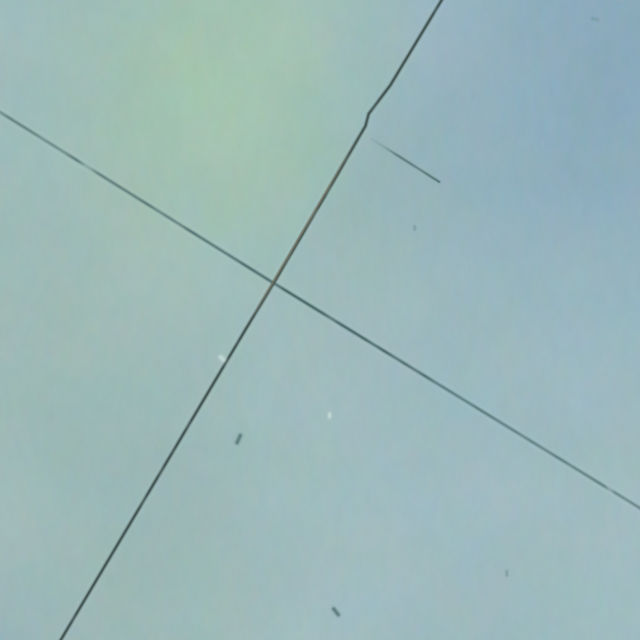
This texture is drawn by a three.js fragment shader. Its source:

```glsl
// Pale blue-green stone tiles meeting at slanted grout joints, with a scratch and a few specks.
varying vec2 vUv;

const vec3 STONE = vec3(0.622, 0.732, 0.750);
const vec3 STONE_BLUE = vec3(0.540, 0.665, 0.732);
const vec3 STONE_GREEN = vec3(0.650, 0.775, 0.692);
const vec3 STONE_TEAL = vec3(0.604, 0.716, 0.704);
const vec3 GROUT_DARK = vec3(0.25, 0.32, 0.31);
const vec3 GROUT_TEAL = vec3(0.29, 0.41, 0.41);
const vec3 GROUT_RUST = vec3(0.47, 0.45, 0.38);
const vec3 CHIP_LIGHT = vec3(0.80, 0.88, 0.86);
const vec2 CROSSING = vec2(0.427, 0.558);

float hash(vec2 p) {
  vec3 q = fract(vec3(p.xyx) * 0.1031);
  q += dot(q, q.yzx + 33.33);
  return fract((q.x + q.y) * q.z);
}

float noise(vec2 p) {
  vec2 i = floor(p), f = fract(p);
  f = f * f * (3.0 - 2.0 * f);
  return mix(mix(hash(i), hash(i + vec2(1.0, 0.0)), f.x),
             mix(hash(i + vec2(0.0, 1.0)), hash(i + vec2(1.0, 1.0)), f.x), f.y);
}

float fbm(vec2 p) {
  float sum = 0.0, amp = 0.5;
  for (int i = 0; i < 4; i++) {
    sum += amp * noise(p);
    p = p * 2.03 + 17.3;
    amp *= 0.5;
  }
  return sum;
}

// Independent noise for each colour channel, centred on zero
vec3 tintNoise(vec2 p) {
  return vec3(noise(p), noise(p + 37.7), noise(p + 71.3)) - 0.5;
}

// Signed offset from the segment a-b: positive on its right going from a to b
float segment(vec2 p, vec2 a, vec2 b) {
  vec2 d = b - a, q = p - a;
  float side = q.x * d.y - q.y * d.x;
  return (side < 0.0 ? -1.0 : 1.0) * length(q - d * clamp(dot(q, d) / dot(d, d), 0.0, 1.0));
}

float nearer(float a, float b) {
  return abs(a) < abs(b) ? a : b;
}

// Soft line profile, darkest in its middle
float stroke(float dist, float width) {
  float d = dist / width;
  return exp(-d * d);
}

// Soft round glow of the given radii
float glow(vec2 p, vec2 center, vec2 radii) {
  vec2 d = (p - center) / radii;
  return exp(-dot(d, d));
}

// Short soft mark centred on c, reaching out by half its length
float speck(vec2 p, vec2 c, vec2 reach, float width) {
  return stroke(segment(p, c - reach, c + reach), width);
}

vec3 stone(vec2 p, float rightOfJoint) {
  float teal = max(glow(p, vec2(0.08, 0.45), vec2(0.34, 0.44)), glow(p, vec2(0.24, 0.05), vec2(0.20, 0.25)));
  vec3 col = mix(STONE, STONE_TEAL, max(teal, 0.6 * glow(p, vec2(0.50, 0.66), vec2(0.20, 0.24))));
  col = mix(col, STONE_BLUE, glow(p, vec2(1.0, 0.92), vec2(0.38, 0.44)));
  float green = glow(p, vec2(0.34, 0.87), vec2(0.22, 0.27));
  col = mix(col, STONE_GREEN, green * mix(1.0, 0.4, rightOfJoint));
  col += (fbm(p * 4.0) - 0.47) * vec3(0.055, 0.045, 0.040);
  col += tintNoise(p * vec2(16.0, 13.0)) * vec3(0.016, 0.008, 0.016);
  col += tintNoise(p * vec2(80.0, 45.0)) * vec3(0.018, 0.010, 0.020);
  return col + tintNoise(p * vec2(190.0, 110.0)) * 0.010;
}

// Steep joint, with a small jog in its upper part
float steepJoint(vec2 p) {
  vec2 jogLow = vec2(0.571, 0.803), jogHigh = vec2(0.576, 0.822), bend = vec2(0.610, 0.867);
  float d = segment(p, vec2(0.092, -0.005), CROSSING);
  d = nearer(d, segment(p, CROSSING, jogLow));
  d = nearer(d, segment(p, jogLow, jogHigh));
  d = nearer(d, segment(p, jogHigh, bend));
  return nearer(d, segment(p, bend, vec2(0.695, 1.008)));
}

float shallowJoint(vec2 p) {
  return nearer(segment(p, vec2(-0.01, 0.831), CROSSING),
                segment(p, CROSSING, vec2(1.01, 0.200)));
}

void main() {
  vec2 p = vUv;
  float side = p.x - CROSSING.x - (p.y - CROSSING.y) * 0.597;
  vec3 col = stone(p, smoothstep(-0.03, 0.03, side));
  float wear = 0.74 + 0.42 * noise(p * 60.0);

  // Shallow joint, worn pale toward both ends, with a faint rim
  float fade = mix(0.62, 0.98, glow(p, CROSSING + vec2(0.06, -0.04), vec2(0.26, 0.24)));
  float gap = smoothstep(0.0, 0.018, abs(p.x - 0.137)) * smoothstep(0.0, 0.010, abs(p.x - 0.953));
  float shallow = shallowJoint(p);
  col += 0.012 * stroke(abs(shallow) - 0.0058, 0.0018);
  col = mix(col, GROUT_TEAL, stroke(shallow, 0.0025) * min(fade * wear, 1.0) * mix(0.4, 1.0, gap));

  // Steep joint, with a rusty core and a dark right flank above the crossing
  float rust = smoothstep(0.48, 0.56, p.y) * (1.0 - smoothstep(0.70, 0.80, p.y));
  float steep = steepJoint(p);
  col += 0.012 * stroke(abs(steep) - 0.0058, 0.0018);
  col = mix(col, GROUT_DARK, stroke(steep - 0.0008 * rust, 0.0025) * min(wear + 0.05, 1.0));
  col = mix(col, GROUT_RUST, 0.75 * rust * stroke(steep + 0.0008, 0.0017));

  // Scratch fading in from its upper end
  float scratch = stroke(segment(p, vec2(0.582, 0.782), vec2(0.686, 0.716)), 0.0021);
  col = mix(col, GROUT_TEAL, scratch * wear * mix(0.15, 0.75, smoothstep(0.585, 0.63, p.x)));

  // Dark specks
  col = mix(col, GROUT_TEAL, 0.75 * speck(p, vec2(0.373, 0.314), vec2(0.0025, 0.0055), 0.0033));
  col = mix(col, GROUT_TEAL, 0.75 * speck(p, vec2(0.525, 0.044), vec2(0.0035, -0.0045), 0.0033));
  col = mix(col, GROUT_TEAL, 0.30 * speck(p, vec2(0.648, 0.644), vec2(0.0, 0.002), 0.0026));
  col = mix(col, GROUT_TEAL, 0.30 * speck(p, vec2(0.792, 0.104), vec2(0.0, 0.003), 0.0026));
  col = mix(col, GROUT_TEAL, 0.20 * speck(p, vec2(0.930, 0.970), vec2(0.004, -0.001), 0.0030));

  // Light chips
  col = mix(col, CHIP_LIGHT, 0.75 * speck(p, vec2(0.347, 0.440), vec2(0.002, -0.002), 0.0040));
  col = mix(col, CHIP_LIGHT, 0.75 * speck(p, vec2(0.515, 0.351), vec2(0.0, 0.002), 0.0032));

  gl_FragColor = vec4(col, 1.0);
}
```
